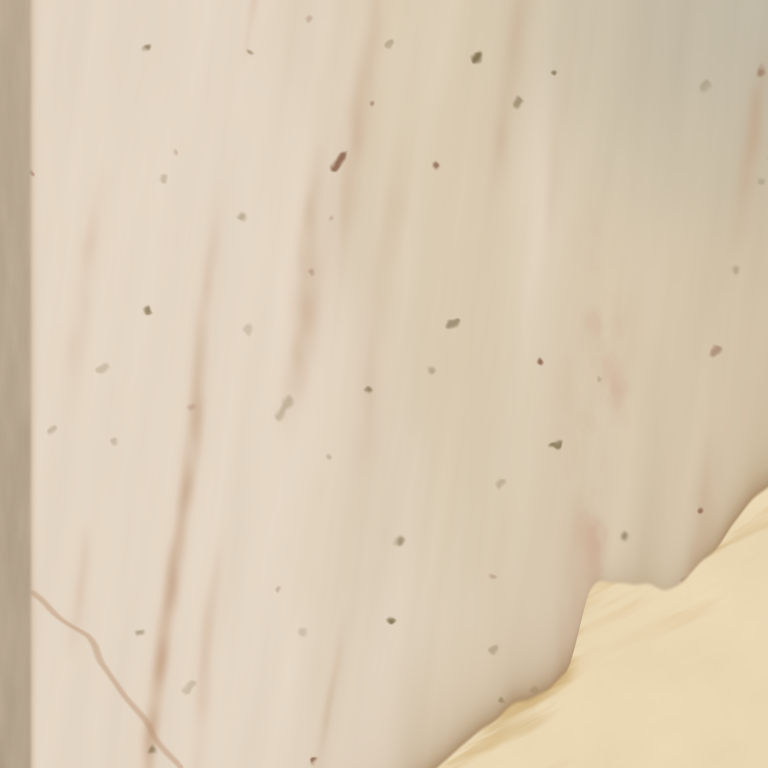
A Shadertoy shader for this texture:

```glsl
// Draws a pale streaked marble slab with veins and specks, a stone rim at left and a cream cloth in the corner.

const vec3 MARBLE_LIGHT = vec3(0.895, 0.838, 0.768);
const vec3 MARBLE_WARM  = vec3(0.850, 0.790, 0.692);
const vec3 MARBLE_DULL  = vec3(0.815, 0.750, 0.640);
const vec3 CORNER_GREY  = vec3(0.740, 0.715, 0.650);
const vec3 VEIN_COLOR   = vec3(0.735, 0.590, 0.470);
const vec3 STAIN_COLOR  = vec3(0.800, 0.660, 0.560);
const vec3 SPECK_OLIVE  = vec3(0.430, 0.370, 0.240);
const vec3 SPECK_RUST   = vec3(0.450, 0.270, 0.190);
const vec3 RIM_COLOR    = vec3(0.715, 0.648, 0.560);
const vec3 CLOTH_COLOR  = vec3(0.915, 0.842, 0.705);
const vec3 FOLD_COLOR   = vec3(0.790, 0.660, 0.440);
const vec3 SHADOW_COLOR = vec3(0.640, 0.520, 0.380);
const float RIM_WIDTH   = 0.041;
const float VEIN_LEAN   = 0.13;
const float SPECK_GRID  = 9.0;
const float SPECK_SHARE = 0.62;
const int   VEIN_COUNT  = 18;

float hash(vec2 p) {
    vec3 q = fract(p.xyx * 0.1031);
    q += dot(q, q.yzx + 33.33);
    return fract((q.x + q.y) * q.z);
}

float noise(vec2 p) {
    vec2 i = floor(p), f = fract(p);
    f = f * f * (3.0 - 2.0 * f);
    return mix(mix(hash(i), hash(i + vec2(1, 0)), f.x),
               mix(hash(i + vec2(0, 1)), hash(i + vec2(1, 1)), f.x), f.y);
}

float fbm(vec2 p) {
    float sum = 0.0, gain = 0.53;
    for (int i = 0; i < 4; i++) {
        sum += gain * noise(p);
        p = p * 2.03 + 17.3;
        gain *= 0.5;
    }
    return sum;
}

float segment(vec2 p, vec2 a, vec2 b) {
    vec2 ab = b - a;
    return length(p - a - ab * clamp(dot(p - a, ab) / dot(ab, ab), 0.0, 1.0));
}

// Soft leaning streak that fades towards both ends
float vein(vec2 p, float foot, float midY, float halfLength, float width) {
    float bend = 0.014 * (noise(vec2(foot * 91.0, p.y * 5.0)) - 0.5);
    float d = (p.x - foot - VEIN_LEAN * p.y - bend) / width;
    float ends = 1.0 - smoothstep(0.3, 1.0, abs(p.y - midY) / halfLength);
    return exp(-d * d) * ends * (0.4 + 0.9 * noise(vec2(p.x * 60.0, p.y * 22.0)));
}

// Small blots, a few of them drawn out along the diagonal
vec3 addSpecks(vec3 color, vec2 p) {
    vec2 cell = floor(p * SPECK_GRID);
    for (int j = -1; j <= 1; j++)
    for (int i = -1; i <= 1; i++) {
        vec2 id = cell + vec2(i, j) + 20.0;
        if (hash(id + 3.7) > SPECK_SHARE) continue;
        vec2 center = (id - 20.0 + vec2(hash(id + 11.0), hash(id + 29.0))) / SPECK_GRID;
        float angle = mix(0.2, 1.1, hash(id + 41.0));
        float rare = pow(hash(id + 53.0), 4.0);
        float radius = mix(0.0035, 0.0062, hash(id + 67.0));
        vec2 axis = vec2(cos(angle), sin(angle));
        vec2 reach = axis * 0.018 * rare;
        vec2 warp = vec2(noise(p * 110.0), noise(p * 110.0 + 50.0)) - 0.5;
        float d = segment(p + warp * 0.006, center - reach, center + reach);
        float strength = mix(0.18, 0.78, pow(hash(id + 79.0), 1.7));
        vec3 ink = mix(SPECK_OLIVE, SPECK_RUST, step(0.8, hash(id + 97.0)));
        float blot = 1.0 - smoothstep(radius * 0.25, radius * 1.5, d);
        color = mix(color, ink, blot * strength);
    }
    return color;
}

vec3 marble(vec2 p) {
    float u = p.x - VEIN_LEAN * p.y;
    float bands = fbm(vec2(u * 15.0, p.y * 1.3)) - 0.5;
    float clouds = fbm(p * vec2(7.0, 4.0) + 8.0) - 0.5;
    float tone = p.x + 0.45 * bands + 0.25 * clouds;
    vec3 color = mix(MARBLE_LIGHT, MARBLE_WARM, smoothstep(0.32, 0.76, tone));
    color = mix(color, MARBLE_DULL, 0.8 * smoothstep(0.72, 1.05, tone));
    color = mix(color, CORNER_GREY, 0.75 * smoothstep(0.45, 0.0, length(1.0 - p)));
    color += 0.035 * (fbm(vec2(u * 34.0, p.y * 3.0)) - 0.5);

    // Scattered faint veins and one long vein
    for (int i = 0; i < VEIN_COUNT; i++) {
        vec2 id = vec2(float(i) + 5.0, 71.0);
        float streak = vein(p, hash(id), hash(id + 13.0), mix(0.1, 0.32, hash(id + 31.0)),
                            mix(0.006, 0.016, hash(id + 47.0)));
        color = mix(color, VEIN_COLOR, streak * mix(0.12, 0.34, hash(id + 59.0)));
    }
    color = mix(color, VEIN_COLOR, 0.55 * vein(p, 0.192, 0.28, 0.52, 0.010));

    // Rosy stain and thin crack
    float stain = exp(-pow((p.x - 0.78) / 0.035, 2.0) - pow((p.y - 0.42) / 0.2, 2.0));
    color = mix(color, STAIN_COLOR, stain * smoothstep(0.35, 0.85, fbm(p * vec2(26.0, 14.0))));
    vec2 q = p + 0.008 * (noise(p * 30.0) - 0.5);
    float crack = min(segment(q, vec2(0.045, 0.23), vec2(0.11, 0.17)),
                      segment(q, vec2(0.11, 0.17), vec2(0.235, 0.0)));
    color = mix(color, VEIN_COLOR, 0.5 * (1.0 - smoothstep(0.001, 0.006, crack)));
    return addSpecks(color, p);
}

float clothEdge(float x) {
    float ledge = 0.08 * smoothstep(0.735, 0.77, x) - 0.085 * smoothstep(0.77, 0.89, x);
    float sag = 0.03 * smoothstep(0.9, 1.0, x) - 0.02 * smoothstep(0.66, 0.73, x);
    return 0.85 * (x - 0.57) + ledge + sag + 0.012 * (noise(vec2(x * 45.0, 2.0)) - 0.5);
}

void mainImage(out vec4 fragColor, in vec2 fragCoord) {
    vec2 p = fragCoord / iResolution.xy;
    vec3 color = marble(p);

    // Stone rim
    vec3 rim = RIM_COLOR + 0.07 * (fbm(p * vec2(70.0, 12.0)) - 0.5) + 0.03 * (p.y - 0.5);
    color = mix(color, VEIN_COLOR, 0.22 * exp(-pow((p.x - RIM_WIDTH) / 0.006, 2.0)));
    color = mix(rim, color, smoothstep(RIM_WIDTH - 0.004, RIM_WIDTH + 0.003, p.x));

    // Cloth shadow, then cloth with folds near its edge
    float d = 0.75 * (p.y - clothEdge(p.x));
    float ledge = smoothstep(0.73, 0.77, p.x) * (1.0 - smoothstep(0.86, 0.95, p.x));
    float shade = 0.65 * exp(-max(d, 0.0) / 0.013) + 0.25 * exp(-max(d, 0.0) / 0.05);
    color = mix(color, SHADOW_COLOR, shade * (1.0 - 0.7 * ledge));
    float folds = smoothstep(0.45, 0.8, fbm(vec2((p.y - 0.5 * p.x) * 55.0, p.x * 9.0)));
    vec3 cloth = CLOTH_COLOR + 0.03 * (fbm(p * 14.0) - 0.5);
    cloth = mix(cloth, FOLD_COLOR, folds * exp(min(d, 0.0) / 0.035) * (0.85 - 0.5 * ledge));
    color = mix(cloth, color, smoothstep(-0.003, 0.003, d));
    fragColor = vec4(color, 1.0);
}
```
